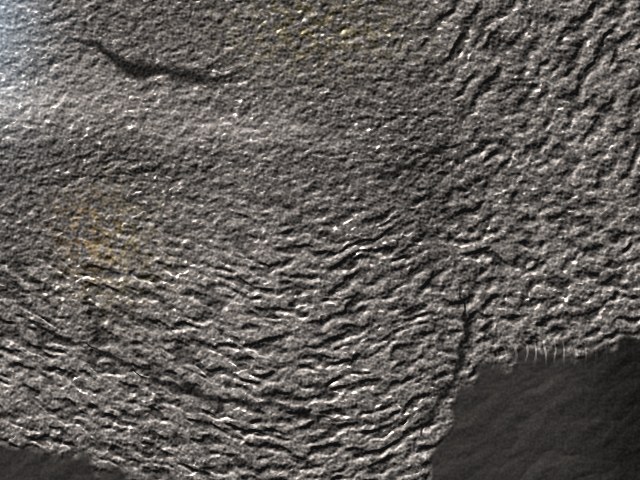
Give the GLSL for this texture, as a Shadertoy shader.

```glsl
// Wrinkled dark rock under raking light: stretched noise sheets form the folds,
// a height difference toward the light shades them, and masks place the weathered
// pale top left, the flat slate along the bottom, the cracks and the rust stains.

#define BASE_TONE 0.35
#define RELIEF 0.42
#define CAVITY 0.17
#define BUMPS 0.50
#define GRAIN 0.21
#define GLINT 0.50
#define LIGHT_STEP vec2(-0.0026, 0.0048)
#define WARM vec3(1.04, 0.992, 0.955)
#define RUST vec3(0.08, 0.02, -0.03)
#define OCHRE vec3(0.05, 0.035, -0.04)
#define SKY_GLOW vec3(0.24, 0.29, 0.34)

float hash(vec2 p) {
    vec3 q = fract(vec3(p.xyx) * 0.1031);
    q += dot(q, q.yzx + 33.33);
    return fract((q.x + q.y) * q.z);
}

float corner(vec2 cell, vec2 offset) {
    float angle = 6.2832 * hash(cell + 57.0);
    return dot(vec2(cos(angle), sin(angle)), offset);
}

// Gradient noise, roughly -0.7 to 0.7
float noise(vec2 p) {
    vec2 i = floor(p), f = p - i;
    vec2 u = f * f * f * (f * (f * 6.0 - 15.0) + 10.0);
    vec2 e = vec2(1.0, 0.0);
    return mix(mix(corner(i, f), corner(i + e, f - e), u.x),
               mix(corner(i + e.yx, f - e.yx), corner(i + 1.0, f - 1.0), u.x), u.y);
}

float fbm(vec2 p) {
    float sum = 0.0, amp = 1.0;
    for (int i = 0; i < 3; i++) {
        sum += amp * noise(p);
        p = mat2(1.6, 1.0, -1.0, 1.6) * p + 13.7;
        amp *= 0.65;
    }
    return sum;
}

vec2 turn(vec2 p, float a) {
    return vec2(cos(a) * p.x + sin(a) * p.y, cos(a) * p.y - sin(a) * p.x);
}

float spot(vec2 p, vec2 center, vec2 size) {
    vec2 d = (p - center) / size;
    return exp(-dot(d, d));
}

// Tapered, bowed dark gap from a to b with a ragged, broken edge
float crack(vec2 p, vec2 a, vec2 b, float bow, float width) {
    vec2 d = b - a;
    float len = length(d);
    d /= len;
    float t = clamp(dot(p - a, d) / len, 0.0, 1.0);
    float side = dot(p - a, vec2(-d.y, d.x)) - bow * 4.0 * t * (1.0 - t);
    float w = width * sin(3.1416 * t) * (0.8 + 1.5 * noise(p * 19.0)) + 0.0005;
    return (1.0 - smoothstep(0.2, 1.4, abs(side) / max(w, 0.0005))) * smoothstep(0.0, 0.1, t * (1.0 - t));
}

// Smooth slate below the folded skin
float slateMask(vec2 p) {
    float left = max(0.08 - 0.25 * p.x, -0.04);
    float right = 0.235 + 0.22 * (p.x - 1.0);
    float edge = mix(left, right, smoothstep(0.84, 1.0, p.x));
    return smoothstep(-0.02, 0.02, edge - p.y + 0.05 * fbm(p * 13.0));
}

float rightMask(vec2 p) {
    return smoothstep(0.80, 0.99, p.x + 0.12 * noise(p * 6.0));
}

float foldMask(vec2 p) {
    float lower = 1.0 - smoothstep(0.30, 0.62, p.y - 0.12 * p.x + 0.12 * fbm(p * 6.0));
    return max(lower, rightMask(p));
}

float surface(vec2 p) {
    vec2 q = p + 0.017 * vec2(noise(p * 12.0), noise(p * 12.0 + 40.0));
    q += 0.008 * vec2(noise(p * 33.0 + 5.0), noise(p * 33.0 + 60.0));
    float sag = 0.44 * sqrt((q.x - 0.62) * (q.x - 0.62) + 0.02);
    vec2 along = vec2(q.x, q.y - sag);
    float folds = noise(along * vec2(17.0, 50.0)) + 0.4 * noise(along * vec2(40.0, 85.0) + 3.0);
    float steep = noise(turn(q, 0.95) * vec2(16.0, 39.0));
    float gentle = noise(turn(q, 0.25) * vec2(24.0, 42.0) + 9.0);
    float onRight = mix(gentle, steep, smoothstep(0.42, 0.78, q.y));
    onRight += 0.3 * noise(q * 62.0 + 31.0);
    float wrinkles = smoothstep(-0.42, 0.22, mix(folds, onRight, rightMask(p)));
    float streaks = 0.62 + 0.42 * fbm(turn(q, 0.22) * vec2(22.0, 46.0));
    float skin = mix(streaks, wrinkles, foldMask(p));
    float bumps = fbm(turn(p, 0.3) * vec2(44.0, 62.0));
    float slate = 0.5 + 0.7 * abs(fbm(turn(q, 0.5) * vec2(5.0, 10.0)));
    return mix(skin + BUMPS * bumps, slate + 0.06 * bumps, slateMask(p));
}

void mainImage(out vec4 fragColor, in vec2 fragCoord) {
    vec2 p = fragCoord / iResolution.y;
    float height = surface(p);
    float slope = height - surface(p + LIGHT_STEP);
    float slate = slateMask(p);
    float skin = 1.0 - slate;

    // Broad light and shade
    vec2 w = p + 0.03 * vec2(noise(p * 8.0), noise(p * 8.0 + 21.0));
    w += 0.008 * vec2(noise(p * 42.0), noise(p * 42.0 + 17.0));
    float tone = BASE_TONE + 0.04 * fbm(p * 5.0);
    tone += 0.19 * spot(w, vec2(0.05, 0.79), vec2(0.34, 0.06));
    tone += 0.17 * spot(w, vec2(0.50, 0.725), vec2(0.22, 0.03));
    tone += 0.06 * spot(w, vec2(0.40, 0.46), vec2(0.24, 0.14));
    tone += 0.05 * spot(w, vec2(0.20, 0.20), vec2(0.35, 0.07));
    tone -= 0.06 * spot(w, vec2(0.08, 0.66), vec2(0.28, 0.06));
    tone -= 0.07 * spot(w, vec2(0.90, 0.62), vec2(0.12, 0.25));
    tone = mix(tone, 0.20 - 0.08 * smoothstep(1.15, 1.33, p.x), slate);

    // Relief, mineral grain and wet glints gathered in patches
    float fine = noise(p * 165.0) + 0.7 * noise(turn(p, 0.4) * vec2(70.0, 130.0));
    tone += RELIEF * slope * mix(0.8, 1.0, skin) + CAVITY * (height - 0.62) * skin;
    tone += GRAIN * fine * mix(0.25, 1.0, skin) * (0.5 + 0.5 * clamp(height, 0.0, 1.3));
    float sparkle = smoothstep(0.0, 0.45, noise(turn(p, 0.35) * vec2(70.0, 115.0) + 70.0));
    float patches = 0.55 + 1.1 * noise(p * 9.0 + 25.0);
    tone += GLINT * skin * sparkle * max(patches, 0.1) * smoothstep(0.05, 0.45, slope + 0.1 * height);

    // Open cracks
    float gap = crack(w, vec2(0.15, 0.92), vec2(0.54, 0.865), -0.045, 0.020);
    gap = max(gap, crack(w, vec2(0.02, 0.335), vec2(0.75, 0.11), -0.02, 0.010));
    gap = max(gap, crack(w, vec2(0.955, 0.42), vec2(0.85, 0.07), 0.045, 0.011));
    gap = max(gap, crack(w, vec2(0.78, 0.62), vec2(0.98, 0.70), 0.01, 0.010));
    tone = mix(tone, 0.08 + 0.12 * fine, 0.8 * gap);

    // Pale scratches along the slate edge
    float stroke = abs(fract(p.x * 48.0 + 0.5 * noise(p * 25.0)) - 0.5) / 48.0;
    float scratched = spot(p, vec2(1.14, 0.268), vec2(0.09, 0.018));
    tone += 0.30 * scratched * (1.0 - smoothstep(0.001, 0.0035, stroke));

    // Stone colour, stains and corner glow
    vec3 color = max(tone, 0.065) * WARM;
    float patchy = smoothstep(-0.35, 0.5, fbm(p * 38.0));
    color += RUST * patchy * spot(w, vec2(0.18, 0.51), vec2(0.06, 0.07));
    float ochre = spot(w, vec2(0.66, 0.94), vec2(0.18, 0.09)) + spot(w, vec2(0.24, 0.48), vec2(0.10, 0.12));
    color += OCHRE * patchy * ochre;
    color += SKY_GLOW * spot(p, vec2(-0.03, 0.98), vec2(0.12, 0.22));
    fragColor = vec4(clamp(color, 0.0, 1.0), 1.0);
}
```
